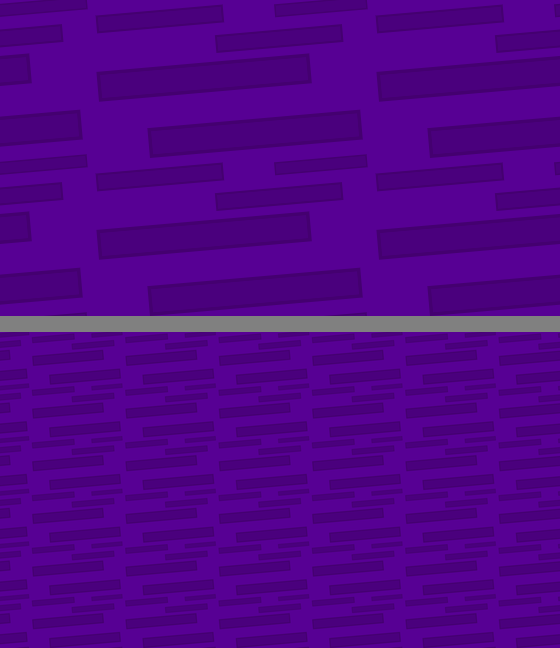
Top: one tile. Bottom: repeated 3 by 3.
Give the GLSL for this pattern, as a Shadertoy shader.

```glsl
// Tilted purple bars in three sizes, each with a darker inner rim, on a flat ground.
// Five bars share one cell; the cell repeats two by two. Every bar is a rotated
// box distance measured to its nearest wrapped copy, so the canvas tiles.

const vec2 REPEATS = vec2(2.0);
const float TILT = 0.0868;                    // radians, rising to the right
const vec2 BAR_HALF_SIZE = vec2(0.338, 0.0474); // largest bar, in canvas heights
const float RIM_WIDTH = 0.0108;               // largest bar, in canvas heights
const float RIM_SOFTNESS = 0.0015;

const vec3 GROUND_COLOR = vec3(0.340, 0.0, 0.580);
const vec3 FILL_COLOR = vec3(0.290, 0.0, 0.490);
const vec3 RIM_COLOR = vec3(0.265, 0.0, 0.438);

// Centre within the cell (xy, 0 to 1) and relative size (z)
const int BAR_COUNT = 5;
const vec3 BARS[BAR_COUNT] = vec3[](
    vec3(0.729, 0.509, 1.0),
    vec3(0.911, 0.153, 1.0),
    vec3(0.571, 0.880, 0.597),
    vec3(0.997, 0.756, 0.597),
    vec3(0.146, 0.957, 0.435)
);

float boxDistance(vec2 p, vec2 halfSize) {
    vec2 q = abs(p) - halfSize;
    return length(max(q, 0.0)) + min(max(q.x, q.y), 0.0);
}

// Rotates into the frame of the tilted bars
vec2 toBarFrame(vec2 p) {
    float c = cos(TILT), s = sin(TILT);
    return vec2(c * p.x + s * p.y, c * p.y - s * p.x);
}

void mainImage(out vec4 fragColor, in vec2 fragCoord) {
    vec2 cell = fragCoord / iResolution.xy * REPEATS;
    vec2 cellSize = vec2(iResolution.x / iResolution.y, 1.0) / REPEATS;
    float pixel = 1.0 / iResolution.y;
    vec3 color = GROUND_COLOR;

    for (int i = 0; i < BAR_COUNT; i++) {
        vec3 bar = BARS[i];
        // Offset to the nearest copy of this bar
        vec2 offset = (fract(cell - bar.xy + 0.5) - 0.5) * cellSize;
        float d = boxDistance(toBarFrame(offset), BAR_HALF_SIZE * bar.z);

        // Rim fades into the fill, then the bar covers the ground
        float soft = max(0.5 * pixel, RIM_SOFTNESS * bar.z);
        float rim = smoothstep(-soft, soft, d + RIM_WIDTH * bar.z);
        float cover = clamp(0.5 - d / pixel, 0.0, 1.0);
        color = mix(color, mix(FILL_COLOR, RIM_COLOR, rim), cover);
    }

    fragColor = vec4(color, 1.0);
}
```
